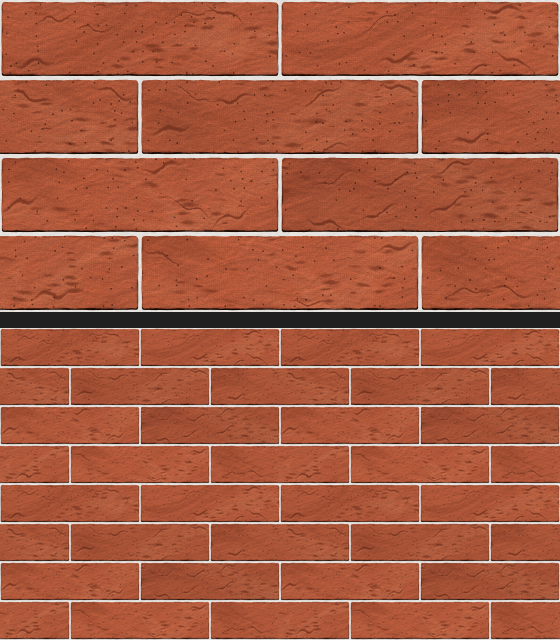
Top, the tile; bottom, the same tile 2 across and 2 down.
This texture is drawn by a Shadertoy shader. Its source:

```glsl
#define COLS 2.0
#define ROWS 4.0
#define GAP 0.027
#define WOBBLE 0.007
#define SHADOW 0.018
#define RELIEF 0.16
#define CLAY vec3(0.68, 0.335, 0.222)
#define CLAY_LIGHT vec3(0.75, 0.43, 0.30)
#define CLAY_DARK vec3(0.45, 0.19, 0.115)
#define SOOT vec3(0.10, 0.04, 0.02)
#define MORTAR vec3(0.90, 0.885, 0.87)

vec3 hash3(vec3 p) {
    p = fract(p * vec3(0.1031, 0.1030, 0.0973));
    p += dot(p, p.yxz + 33.33);
    return fract((p.xxy + p.yxx) * p.zyx);
}

// Layered, warped sines, roughly -1 to 1
float waves(vec2 p, float seed) {
    float sum = 0.0, amp = 0.6;
    for (int i = 0; i < 5; i++) {
        p += 0.8 * sin(1.3 * p.yx + seed + float(i) * vec2(1.7, 2.9));
        sum += amp * sin(p.x) * cos(p.y);
        p = mat2(1.5, 1.1, -1.1, 1.5) * p;
        amp *= 0.6;
    }
    return sum;
}

// Cellular noise: offset from the nearest point, and its random value
vec3 cellular(vec2 p, float seed) {
    vec2 base = floor(p);
    vec3 nearest = vec3(9.0, 9.0, 0.0);
    for (int j = -1; j <= 1; j++)
    for (int i = -1; i <= 1; i++) {
        vec2 cell = base + vec2(i, j);
        vec3 h = hash3(vec3(cell, seed));
        vec2 d = p - cell - 0.2 - 0.6 * h.xy;
        if (dot(d, d) < dot(nearest.xy, nearest.xy)) nearest = vec3(d, h.z);
    }
    return nearest;
}

float roundBox(vec2 p, vec2 halfSize, float radius) {
    vec2 d = abs(p) - halfSize + radius;
    return length(max(d, 0.0)) + min(max(d.x, d.y), 0.0) - radius;
}

// Wrinkles drawn out along the brick
float relief(vec2 p, float seed) {
    return 0.6 * waves(p * vec2(4.0, 13.0), seed)
         + 0.4 * waves(p * vec2(17.0, 31.0), seed + 5.0);
}

// Short dark dashes gathered in patches
float streaks(vec2 p, float seed) {
    vec3 c = cellular(p * vec2(2.6, 10.0), seed);
    float radius = 0.42 * c.z;
    float patches = smoothstep(-0.15, 0.5, waves(p * vec2(1.5, 3.0), seed + 9.0));
    return patches * (1.0 - smoothstep(0.2 * radius, radius + 0.02, length(c.xy)));
}

// Bent, tapering slanted tears
float gouges(vec2 p, float seed) {
    vec2 scale = vec2(1.15, 1.9);
    vec3 c = cellular(p * scale, seed);
    vec2 d = c.xy / scale;
    float turn = fract(c.z * 17.0);
    float path = d.y - mix(-0.55, 0.55, turn) * d.x
               + 0.035 * sin(d.x * 17.0 + 30.0 * turn);
    float taper = 1.0 - smoothstep(0.08, 0.34, abs(d.x));
    float width = 0.003 + 0.028 * taper * fract(c.z * 7.0 + 0.3);
    return step(0.45, c.z) * taper * (1.0 - smoothstep(0.2 * width, width + 0.012, abs(path)));
}

vec3 clay(vec2 p, float seed) {
    vec2 bent = p + 0.025 * vec2(waves(p * 7.0, seed), waves(p * 6.0, seed + 3.0));
    vec2 toLight = vec2(-0.012, 0.02);
    float mottle = waves(p * vec2(1.3, 2.2), seed + 1.0);
    vec3 color = mix(CLAY, CLAY_LIGHT, 0.5 * smoothstep(0.0, 0.9, mottle));
    color = mix(color, CLAY_DARK, 0.3 * smoothstep(0.1, 0.9, -mottle));

    // Embossed surface and fine grain
    float slope = relief(p, seed) - relief(p + toLight, seed);
    float grain = length(cellular(p * 38.0, seed + 2.0).xy) - 0.4;
    color *= 1.0 + RELIEF * clamp(slope, -1.0, 1.0) + 0.16 * grain;

    // Tears with a lit lower lip, dashes and pits
    float tear = gouges(bent, seed);
    float lip = max(gouges(bent + 1.4 * toLight, seed) - tear, 0.0);
    color = mix(color, CLAY_LIGHT, 0.4 * lip);
    color = mix(color, CLAY_DARK, 0.8 * tear);
    color = mix(color, CLAY_DARK, 0.7 * streaks(bent, seed + 4.0));
    vec3 pit = cellular(p * 8.0, seed + 6.0);
    float hole = step(0.7, pit.z) * (1.0 - smoothstep(0.04, 0.14, length(pit.xy)));
    return mix(color, SOOT, 0.5 * hole);
}

void mainImage(out vec4 fragColor, in vec2 fragCoord) {
    // Running bond; one unit is the height of a course
    vec2 grid = fragCoord / iResolution.xy * vec2(COLS, ROWS);
    grid.x += 0.5 * mod(floor(grid.y) + 1.0, 2.0);
    vec2 id = mod(floor(grid), vec2(COLS, ROWS));
    float brickLength = iResolution.x / iResolution.y * ROWS / COLS;
    vec2 p = (fract(grid) - 0.5) * vec2(brickLength, 1.0);
    float pixel = ROWS / iResolution.y;
    float seed = floor(90.0 * hash3(vec3(id, 7.0)).x) + 11.0 * id.x + 23.0 * id.y;

    // Ragged brick outline above its dark lower edge
    vec2 halfSize = 0.5 * vec2(brickLength, 1.0 - SHADOW) - GAP;
    vec2 q = p - vec2(0.0, 0.5 * SHADOW);
    float edge = roundBox(q, halfSize, 0.035) + WOBBLE * waves(p * 9.0, seed);
    float under = roundBox(q + vec2(0.0, SHADOW), halfSize + vec2(0.004, 0.0), 0.03)
                + 0.5 * WOBBLE * waves(p * 7.0, seed + 8.0);
    float brickCover = clamp(0.5 - edge / pixel, 0.0, 1.0);
    float underCover = clamp(0.5 - under / pixel, 0.0, 1.0);

    vec3 brick = clay(p, seed) * mix(0.95, 1.04, hash3(vec3(id, 3.0)).y);
    float rim = smoothstep(-0.035, 0.0, edge);
    brick = mix(brick, CLAY_DARK, 0.55 * rim * smoothstep(-0.3, 0.5, waves(p * 5.0, seed)));

    vec3 color = MORTAR * (1.0 + 0.03 * waves(p * 21.0, seed));
    color = mix(color, SOOT, underCover);
    color = mix(color, brick, brickCover);
    fragColor = vec4(color, 1.0);
}
```
